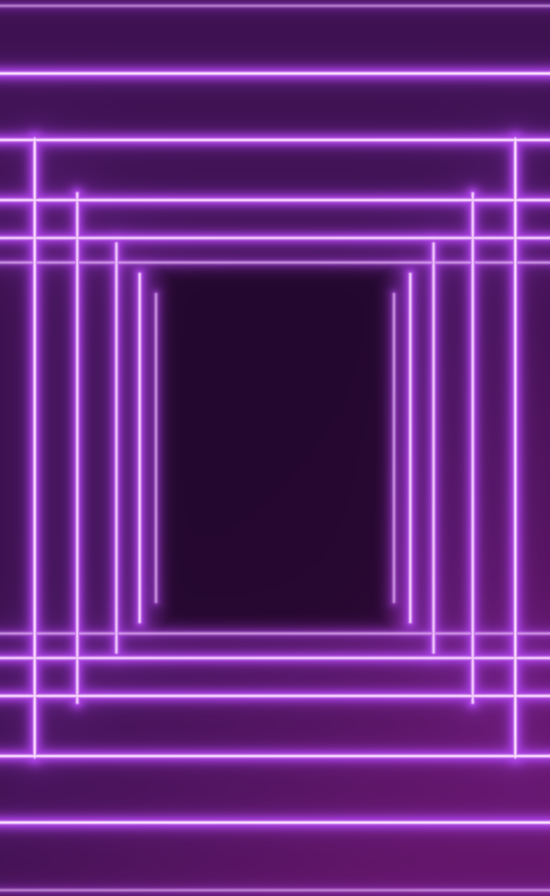
Reproduce this background procedurally as a Shadertoy shader.

```glsl
const vec3 VOID_COLOR = vec3(0.14, 0.028, 0.18);
const vec3 WALL_COLOR = vec3(0.225, 0.06, 0.295);
const vec3 GLOW_COLOR = vec3(0.67, 0.25, 0.90);
const vec3 CORE_COLOR = vec3(1.0, 0.90, 1.0);
const vec3 WARM_COLOR = vec3(0.16, 0.02, 0.11);

// Horizontal tubes: height from centre, strength
const vec2 BARS[6] = vec2[6](
    vec2(0.4935, 0.42), vec2(0.418, 1.0), vec2(0.3438, 0.95),
    vec2(0.2767, 0.92), vec2(0.2344, 0.85), vec2(0.207, 0.5));

// Vertical tubes: offset from centre, half length, strength
const vec3 POSTS[5] = vec3[5](
    vec3(0.2682, 0.345, 0.95), vec3(0.2207, 0.284, 0.85),
    vec3(0.177, 0.228, 0.8), vec3(0.151, 0.194, 0.85),
    vec3(0.1328, 0.1715, 0.5));

float boxDistance(vec2 p, vec2 halfSize) {
    vec2 q = abs(p) - halfSize;
    return length(max(q, 0.0)) + min(max(q.x, q.y), 0.0);
}

float postDistance(vec2 p, float offset, float halfLength) {
    return length(vec2(p.x - offset, max(p.y - halfLength, 0.0)));
}

// Returns core, near halo and wide haze
vec3 tubeLight(float dist, float strength, float coreWidth) {
    float core = exp(-pow(dist / coreWidth, 2.0)) * strength;
    float halo = 4.5 * exp(-dist / 0.0039) * strength * strength;
    float haze = 0.16 * exp(-dist / 0.022) * strength;
    return vec3(core, halo, haze);
}

vec3 addTube(vec3 light, vec3 tube) {
    return vec3(max(light.x, tube.x), light.yz + tube.yz);
}

void mainImage(out vec4 fragColor, in vec2 fragCoord) {
    vec2 p = (fragCoord - 0.5 * iResolution.xy) / iResolution.y;
    vec2 mirrored = abs(p);
    float coreWidth = max(0.0019, 0.7 / iResolution.y);

    // Neon frames, mirrored about both axes
    vec3 light = vec3(0.0);
    for (int i = 0; i < 6; i++) {
        float dist = abs(mirrored.y - BARS[i].x);
        light = addTube(light, tubeLight(dist, BARS[i].y, coreWidth));
    }
    for (int i = 0; i < 5; i++) {
        float dist = postDistance(mirrored, POSTS[i].x, POSTS[i].y);
        light = addTube(light, tubeLight(dist, POSTS[i].z, coreWidth));
    }

    // Lit walls around the dark far opening
    float wall = smoothstep(-0.025, 0.012, boxDistance(p, vec2(0.133, 0.207)));
    vec3 color = mix(VOID_COLOR, WALL_COLOR, wall);
    float warmth = smoothstep(-0.1, 0.75, p.x - p.y);
    color += WARM_COLOR * warmth * mix(0.25, 1.0, wall);

    // Halo and bright cores
    float energy = light.y + light.z * mix(0.12, 1.0, wall);
    color = mix(color, GLOW_COLOR, 1.0 - exp(-energy));
    color = mix(color, CORE_COLOR, light.x);
    fragColor = vec4(color, 1.0);
}
```
